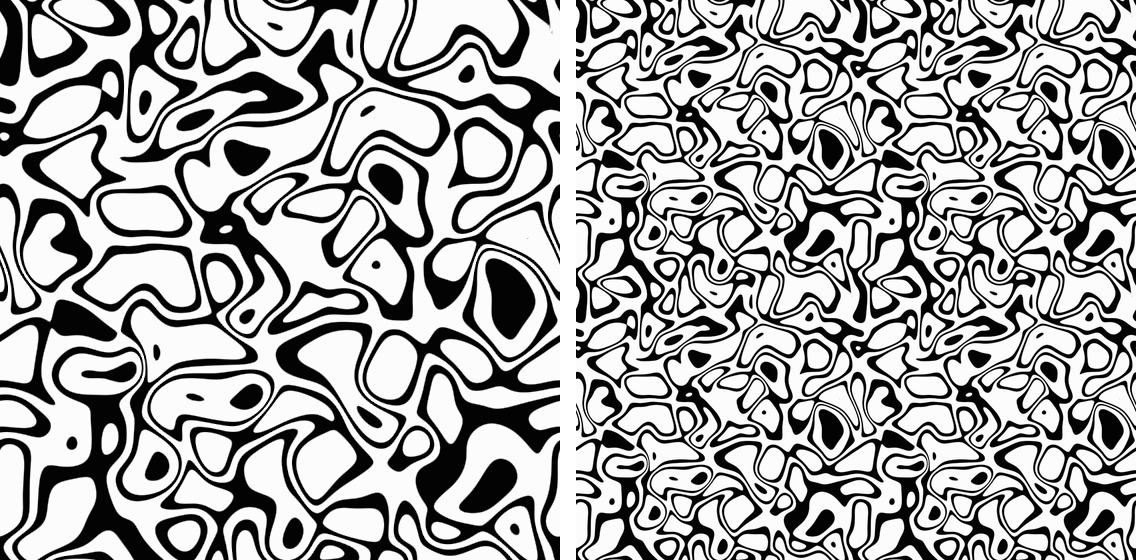
Left: one tile. Right: repeated 2 by 2.
Reproduce this pattern procedurally as a Shadertoy shader.

```glsl
const vec3  PAPER = vec3(0.99);
const vec3  INK = vec3(0.01);
const int   WAVES = 36;                    // sines per layered field
const vec2  RELIEF_FREQ = vec2(3.5, 9.3);  // lowest and highest waves per canvas
const vec2  WARP_FREQ = vec2(3.0, 6.5);
const float WARP = 0.014;                  // bending, in canvas widths
const float BANDS = 1.45;                  // contour periods on each side of zero
const float PLATEAU = 0.6;                 // flattening of hills and hollows
const float BAND_SHIFT = 0.04;
const float INK_SHARE = 0.42;              // black part of one contour period
const float EDGE = 1.35;                   // edge softness in screen samples

const float PI = 3.14159265;
const float TAU = 6.2831853;
const float GOLDEN_ANGLE = 2.399963;

vec2 hash2(vec2 p) {
    vec3 q = fract(p.xyx * vec3(0.1031, 0.1030, 0.0973));
    q += dot(q, q.yzx + 33.33);
    return fract((q.xx + q.yz) * q.zy);
}

// Sum of sines with whole wave numbers: wraps on the unit square,
// with a mean of zero and a variance near one.
float layeredSines(vec2 p, vec2 freq, float seed) {
    float sum = 0.0;
    for (int i = 0; i < WAVES; i++) {
        float id = float(i);
        vec2 rnd = hash2(vec2(id + 1.0, seed * 17.0 + 3.0));
        float angle = id * GOLDEN_ANGLE + seed;
        vec2 wave = round(mix(freq.x, freq.y, rnd.x) * vec2(cos(angle), sin(angle)));
        sum += sin(TAU * (dot(wave, p) + rnd.y));
    }
    return sum * sqrt(2.0 / float(WAVES));
}

// Warped relief whose extremes level out into broad plateaus.
float relief(vec2 p) {
    vec2 bend = vec2(layeredSines(p, WARP_FREQ, 1.0),
                     layeredSines(p, WARP_FREQ, 2.0));
    return tanh(PLATEAU * layeredSines(p + WARP * bend, RELIEF_FREQ, 3.0));
}

void mainImage(out vec4 fragColor, in vec2 fragCoord) {
    vec2 uv = fragCoord / iResolution.xy;

    // Contour bands: positive on paper, negative on ink
    float phase = BANDS * relief(uv) + BAND_SHIFT;
    float band = cos(TAU * phase) + cos(PI * INK_SHARE);

    // Antialiased border of constant width
    float slope = length(vec2(dFdx(band), dFdy(band)));
    float paper = clamp(0.5 + band / max(EDGE * slope, 1e-4), 0.0, 1.0);

    fragColor = vec4(mix(INK, PAPER, paper), 1.0);
}
```
